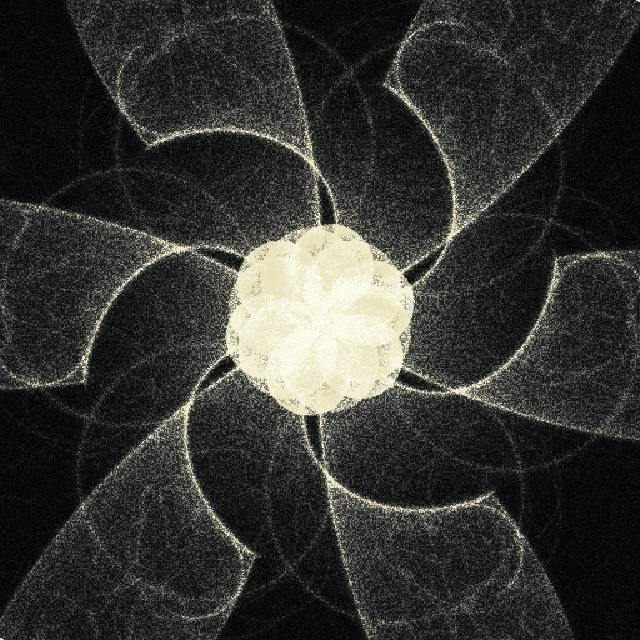
A WebGL 1 fragment shader for this background:

```glsl
precision highp float;
// Glowing six-armed flame figure: grainy veils fold around a cream flower core.
// Each arm is bounded by polar curves; six rotated copies add up to a light
// density, which is broken into grain and toned from black through grey to cream.

uniform vec2 u_resolution;

float hash(vec2 p) {
  vec3 q = fract(vec3(p.xyx) * 0.1031);
  q += dot(q, q.yzx + 33.33);
  return fract((q.x + q.y) * q.z);
}

float noise(vec2 p) {
  vec2 i = floor(p), f = fract(p);
  f = f * f * (3.0 - 2.0 * f);
  return mix(mix(hash(i), hash(i + vec2(1.0, 0.0)), f.x),
             mix(hash(i + vec2(0.0, 1.0)), hash(i + 1.0), f.x), f.y);
}

float inside(float d) {
  return smoothstep(-0.002, 0.002, d);
}

float line(float d, float width) {
  return exp(-abs(d) / width);
}

// Thin wandering threads along the middle level of warped noise
float threads(vec2 p, float scale) {
  vec2 warp = vec2(noise(p * 8.0 + 3.0), noise(p * 8.0 + 41.0));
  float n = noise(p * scale + warp * 4.0 + 60.0);
  return exp(-abs(n - 0.5) * 32.0);
}

// Light of the arm whose pointed tip lies to the right of the centre
float arm(vec2 p) {
  float r = length(p), a = atan(p.y, p.x), s = r - 0.3815;
  float crescent = 12.04 * r * r - 2.306 * r - 0.6206;
  float outer = 0.425 * r - 0.586;
  float back = 0.2566 - 0.268 * s - 0.618 * s * s;
  float slope = r * (24.08 * r - 2.306);

  // Signed distances to the three edges
  float dCrescent = (a - crescent) * r / sqrt(1.0 + slope * slope);
  float dOuter = (a - outer) * r;
  float dBack = (a - back) * r;
  float dUpper = s < 0.0 ? dCrescent : dBack;
  float beyondCore = smoothstep(0.10, 0.15, r);
  float beforeTip = 1.0 - smoothstep(0.379, 0.384, r);

  // Veil, brightest beside its edges and near the core
  float veil = inside(dOuter) * inside(-dUpper);
  float fade = exp(-max(r - 0.22, 0.0) * 4.0);
  float light = veil * (0.055 + fade * (0.05 + 0.30 * exp(-dOuter / 0.035)
              + 0.26 * exp(dUpper / 0.022)));
  light += veil * 0.10 * (threads(p, 16.0) + threads(p + 5.0, 27.0));

  // Bright folded edges
  light += beyondCore * line(dOuter, 0.0028) * 0.7 * exp(-max(r - 0.18, 0.0) * 3.5);
  light += beyondCore * beforeTip * line(dCrescent, 0.0027) * 0.75;
  light += smoothstep(0.375, 0.385, r) * line(dBack, 0.0025) * 0.3 * exp(-s * 4.0);

  // Haze between this arm and the next, leaving dark slits at the core
  float next = min(crescent, outer) + 1.0472;
  float gap = inside(dOuter) * inside(dCrescent) * inside((next - a) * r);
  float beside = exp(-dOuter / 0.03) + exp(-max(next - a, 0.0) * r / 0.03);
  light += gap * beyondCore * (0.22 + 0.2 * beside) * exp(-max(r - 0.14, 0.0) * 11.0);

  // Rounded fold at the tip and the wide faint loop
  vec2 fold = p - vec2(0.436, 0.026);
  light += line(length(fold) - 0.075, 0.0022) * 0.42 * smoothstep(-0.03, 0.04, fold.y);
  light += line(length(p - vec2(0.295, -0.035)) - 0.2, 0.0035) * 0.12 * beyondCore;

  // Scattered orbit traces
  for (int i = 0; i < 5; i++) {
    float k = float(i);
    vec2 c = vec2(0.08 + 0.30 * hash(vec2(k, 2.0)), 0.3 * hash(vec2(k, 7.0)) - 0.15);
    float radius = 0.04 + 0.16 * hash(vec2(k, 13.0));
    light += line(length(p - c) - radius, 0.0016) * 0.05;
  }
  return light;
}

// One translucent petal with a brighter rim
float petal(vec2 p, vec2 c, float radius) {
  float d = radius - length(p - c);
  return inside(d) * (0.5 + 0.35 * exp(-max(d, 0.0) / 0.012));
}

void main() {
  vec2 p = (gl_FragCoord.xy - 0.5 * u_resolution) / min(u_resolution.x, u_resolution.y);
  float r = length(p);
  float light = 0.025 + 0.06 * exp(-r * 3.0);
  light += 0.05 * (threads(p, 15.0) + threads(p + 9.0, 26.0)) * exp(-r * 2.0);

  // Six turned copies of the arm and of a strong and a faint petal
  vec2 q = p;
  for (int i = 0; i < 6; i++) {
    light += arm(q);
    light += petal(q, vec2(0.081, 0.026), 0.066);
    light += petal(q, vec2(0.050, 0.046), 0.077) * 0.7;
    q = mat2(0.5, -0.866025, 0.866025, 0.5) * q;
  }

  // Swirling streaks and soft heart of the flower
  vec2 ray = p / max(r, 0.001);
  float turn = r * 7.0;
  ray = mat2(cos(turn), sin(turn), -sin(turn), cos(turn)) * ray;
  float streak = noise(ray * 5.0 + 20.0) * 0.6 + noise(p * 40.0 + 90.0) * 0.4;
  light += 0.6 * exp(-r * r * 260.0);

  // Grain, softened where the light is dense
  float h = hash(floor(p * 512.0) + 700.0);
  float density = light * mix(0.45 + 1.65 * h * h, 0.75 + 0.5 * h, smoothstep(0.35, 1.3, light));

  // Tone from neutral grey to cream and white
  float white = smoothstep(0.5, 3.2, density + (streak - 0.5) * 2.6 + (h - 0.5) * 0.8);
  vec3 cream = mix(vec3(0.91, 0.89, 0.74), vec3(0.99, 0.98, 0.92), white);
  float level = min(density, 1.0);
  gl_FragColor = vec4(level * mix(vec3(0.98, 0.98, 0.96), cream, smoothstep(0.2, 0.9, level)), 1.0);
}
```
